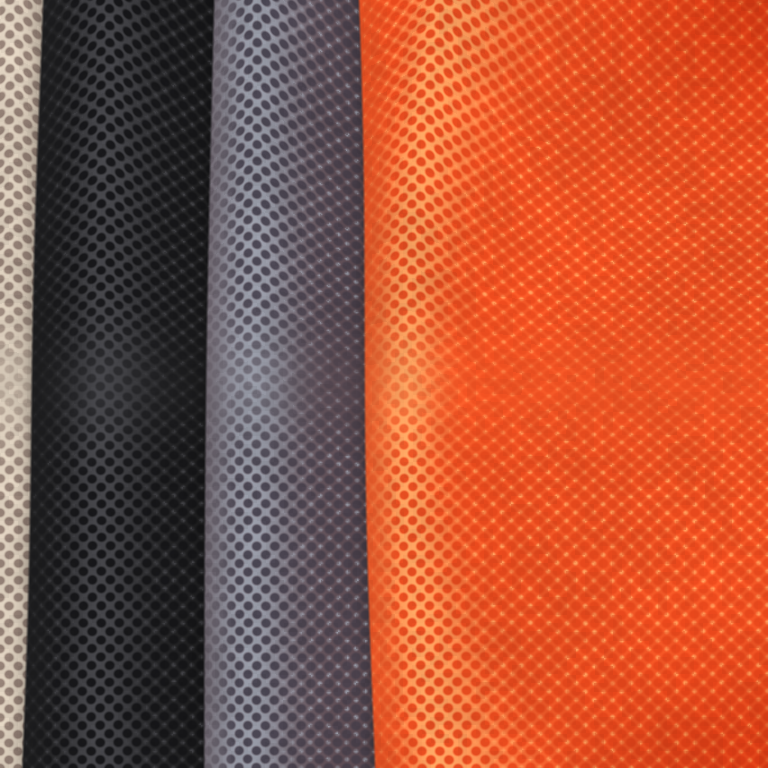
Write a three.js fragment shader that draws this texture.

```glsl
varying vec2 vUv;

const vec2 MESH_REPEATS = vec2(42.0, 45.0);
const float HOLE_RADIUS = 0.27;
const float KNOT_RADIUS = 0.12;
const float SOFTNESS = 0.09;
const float ARCH_HEIGHT = 0.10;
const float ARCH_REACH = 0.15;
const float EDGE_BLUR = 0.0025;
const float WEAR = 0.10;

const vec3 BEIGE = vec3(0.78, 0.71, 0.64);
const vec3 BEIGE_HOLE = vec3(0.55, 0.47, 0.43);
const vec3 BEIGE_SHEEN = vec3(0.89, 0.84, 0.77);
const vec3 BLACK = vec3(0.125, 0.125, 0.13);
const vec3 BLACK_HOLE = vec3(0.065, 0.065, 0.075);
const vec3 BLACK_SHEEN = vec3(0.30, 0.30, 0.32);
const vec3 PLUM = vec3(0.37, 0.30, 0.33);
const vec3 PLUM_HOLE = vec3(0.25, 0.23, 0.28);
const vec3 STEEL_SHEEN = vec3(0.63, 0.66, 0.71);
const vec3 ORANGE = vec3(0.94, 0.34, 0.15);
const vec3 ORANGE_HOLE = vec3(0.87, 0.25, 0.09);
const vec3 ORANGE_SHEEN = vec3(0.99, 0.69, 0.42);

float hash(vec2 p) {
  return fract(sin(dot(p, vec2(127.1, 311.7))) * 4375.85);
}

float ripple(vec2 p) {
  return (sin(p.x * 9.0 + 2.0 * sin(p.y * 5.0))
        + 0.6 * sin(p.y * 14.0 - p.x * 11.0)
        + 0.4 * sin(p.x * 31.0 + p.y * 23.0)) * 0.5;
}

// Distance to the nearest point of a staggered lattice
float stagger(vec2 p) {
  return min(length(fract(p) - 0.5), length(fract(p + 0.5) - 0.5));
}

float disc(float d, float radius) {
  return 1.0 - smoothstep(radius - SOFTNESS, radius + SOFTNESS, d);
}

// One hanging cloth: edge is its left rim, crest its lit ridge
vec3 cloth(vec2 uv, float edge, float crest, vec2 spread,
           vec3 base, vec3 holeColor, vec3 sheen) {
  float fromCrest = uv.x - crest;
  float fromEdge = max(uv.x - edge, 0.0);

  // Rows arch over the ridge in the upper part and tighten at the rim
  float arch = 1.0 - exp(-sqrt(fromCrest * fromCrest + 0.0003) / ARCH_REACH);
  vec2 p = uv;
  p.y += ARCH_HEIGHT * arch * smoothstep(0.30, 0.90, uv.y);
  p.x -= 0.012 * exp(-fromEdge / 0.025);
  p += 0.0012 * vec2(ripple(uv.yx * 1.3), ripple(uv * 1.7));
  p *= MESH_REPEATS;

  // Mesh holes, knots and the ridge of light
  float width = fromCrest < 0.0 ? spread.x : spread.y;
  float light = exp(-fromCrest * fromCrest / (width * width));
  float rim = smoothstep(0.0, 0.045, fromEdge);
  float band = (uv.y - 0.50) / 0.07;
  float clarity = mix(0.35, 1.0, rim) * (1.0 - 0.45 * exp(-band * band));
  float hole = disc(stagger(p), HOLE_RADIUS) * clarity;
  float knot = disc(stagger(p + vec2(0.5, 0.0)), KNOT_RADIUS) * clarity;
  float grain = hash(floor(p * 2.0));

  vec3 color = mix(base, holeColor, hole * mix(0.65, 1.0, light));
  color = mix(color, sheen, light * (1.0 - 0.88 * hole) * 0.85);
  color = mix(color, sheen, knot * (1.0 - light) * (0.35 + 0.45 * grain));

  // Uneven wear and shading
  color *= 1.0 + WEAR * (0.35 * ripple(uv * 1.5) + 0.6 * (grain - 0.5));
  return color * mix(0.93, 1.0, rim);
}

vec3 overlay(vec3 under, vec3 over, float x, float edge) {
  float shadow = 0.22 * exp(-max(edge - x, 0.0) / 0.012);
  float cover = smoothstep(edge - EDGE_BLUR, edge + EDGE_BLUR, x);
  return mix(under * (1.0 - shadow), over, cover);
}

void main() {
  vec2 uv = vUv;
  float y = uv.y;

  // Wavering rims of the three overlapping cloths
  float blackEdge = mix(0.029, 0.055, y) + 0.002 * sin(y * 7.0);
  float steelEdge = mix(0.266, 0.279, y) - 0.004 * sin(y * 3.14);
  float orangeEdge = mix(0.487, 0.466, y) - 0.003 * sin(y * 6.28 - 0.5);

  float bend = (y - 0.48) * (y - 0.48);
  float orangeCrest = 0.528 + 0.17 * bend;
  vec2 orangeSpread = vec2(0.038, 0.045 + 0.25 * bend);

  vec3 beige = cloth(uv, -0.10, 0.015, vec2(0.06),
                     BEIGE, BEIGE_HOLE, BEIGE_SHEEN);
  vec3 black = cloth(uv, blackEdge, 0.125 + 0.015 * y, vec2(0.045, 0.06),
                     BLACK, BLACK_HOLE, BLACK_SHEEN);
  vec3 steel = cloth(uv, steelEdge, 0.322 + 0.012 * y, vec2(0.065, 0.060),
                     PLUM, PLUM_HOLE, STEEL_SHEEN);
  vec3 orange = cloth(uv, orangeEdge, orangeCrest, orangeSpread,
                      ORANGE, ORANGE_HOLE, ORANGE_SHEEN);

  // Orange deepens towards its lower and upper right corners
  float corner = smoothstep(0.65, 1.05, uv.x) * smoothstep(0.04, 0.25, bend);
  orange *= mix(vec3(1.0), vec3(0.90, 0.74, 0.62), corner);

  vec3 color = overlay(beige, black, uv.x, blackEdge);
  color = overlay(color, steel, uv.x, steelEdge);
  color = overlay(color, orange, uv.x, orangeEdge);
  gl_FragColor = vec4(color, 1.0);
}
```
